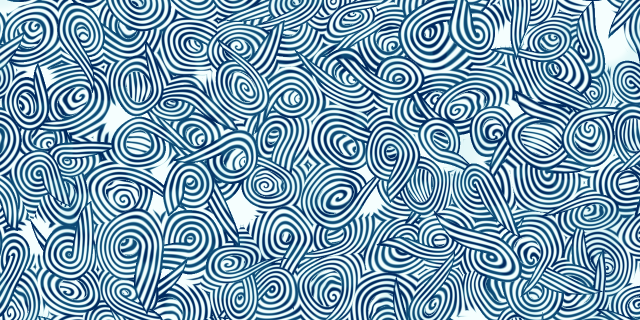
This pattern is drawn by a WebGL 1 fragment shader. Its source:

```glsl
precision highp float;
// Overlapping hand-inked swirls with striped rims and curling tails, blue on pale paper.

uniform vec2 u_resolution;

float hash(vec2 p) {
  vec3 q = fract(p.xyx * vec3(0.1031, 0.1030, 0.0973));
  q += dot(q, q.yzx + 33.33);
  return fract((q.x + q.y) * q.z);
}

float noise(vec2 p) {
  vec2 i = floor(p), f = fract(p);
  f = f * f * (3.0 - 2.0 * f);
  return mix(mix(hash(i), hash(i + vec2(1.0, 0.0)), f.x),
             mix(hash(i + vec2(0.0, 1.0)), hash(i + 1.0), f.x), f.y);
}

mat2 rotation(float a) {
  return mat2(cos(a), -sin(a), sin(a), cos(a));
}

// Ink of parallel strokes; the first one starts just inside q = 0.
float strokes(float q, float spacing, float thickness) {
  float d = abs(fract(q / spacing + 0.29) - 0.5);
  return smoothstep(-0.0026, 0.0026, (thickness - d) * spacing);
}

// Heart of a swirl: a spiral around a shifted eye, or a lens of leaf strokes.
float heartInk(vec2 v, float radius, float seed, float spacing) {
  float shift = 0.1 + 0.3 * fract(seed * 53.0);
  vec2 e = v - radius * shift * vec2(cos(seed * 40.0), sin(seed * 40.0));
  float thickness = 0.12 + 0.2 * noise(v * 30.0 + seed * 90.0);
  if (fract(seed * 17.0) < 0.7) {
    float arms = fract(seed * 29.0) < 0.7 ? 1.0 : 2.0;
    float turn = arms * atan(e.y, e.x) / 6.28318;
    float wobble = 0.012 * noise(v * 35.0 + seed * 50.0);
    return strokes(length(e) + wobble + spacing * 1.1 * turn, spacing * 1.1, thickness);
  }
  float bow = e.x / radius;
  return strokes(e.y * (1.0 + 0.9 * bow * bow) + 0.03 * bow * bow, spacing * 1.15, thickness);
}

// Ink of the topmost swirl at p, or of the strands where none covers it.
float sheetInk(vec2 p) {
  p += 0.036 * (vec2(noise(p * 8.0), noise(p * 8.0 + 40.0)) - 0.5);
  float thickness = 0.19 + 0.1 * noise(p * 24.0);
  float ink = 0.0;
  float top = -1.0;
  float nearest = -1.0;
  vec2 home = floor(p / 0.16);

  for (int j = -2; j <= 2; j++) {
    for (int i = -2; i <= 2; i++) {
      vec2 cell = home + vec2(float(i), float(j));
      float order = hash(cell + 3.7);
      if (order < top) continue;

      float seed = hash(cell + 61.3);
      float shape = hash(cell + 127.9);
      vec2 jitter = vec2(hash(cell + 11.1), hash(cell + 23.5)) - 0.5;
      vec2 v = rotation(seed * 6.28318) * (p - (cell + 0.5 + 0.75 * jitter) * 0.16);
      v.x *= shape < 0.5 ? -1.0 : 1.0;
      v.y *= 1.0 + 0.35 * fract(shape * 7.0);

      // Smaller swirls lie on top a little more often.
      float radius = 0.122 - 0.062 * mix(fract(shape * 13.0), order, 0.35);
      float spacing = 0.0165 + 0.0035 * fract(shape * 23.0);
      float rim = spacing * (2.0 + floor(2.6 * fract(seed * 11.0)));
      float inset = radius - length(v);

      // Tail: the rim leaves the circle and tapers along a parabola.
      float along = v.x / (0.12 + 0.1 * fract(seed * 37.0));
      float bend = -1.5 + 6.0 * fract(shape * 41.0);
      float tailInset = (radius - v.y - bend * v.x * v.x)
                      / sqrt(1.0 + 4.0 * bend * bend * v.x * v.x);
      float tailWidth = (rim + 0.4 * spacing) * (1.0 - along * along * along);
      bool onTail = along > 0.0 && along < 1.0 && tailInset > 0.0 && tailInset < tailWidth;

      if (onTail) {
        top = order;
        float edge = tailWidth - tailInset - 0.3 * spacing;
        ink = max(strokes(tailInset, spacing, thickness),
                  1.0 - smoothstep(-0.0026, 0.0026, edge));
      } else if (inset > 0.0) {
        top = order;
        ink = inset < rim + 0.55 * spacing
            ? strokes(inset, spacing, thickness)
            : heartInk(v, radius, seed, spacing);
      } else if (top < 0.0 && inset > nearest) {
        // Open ground: strands wrap the nearest swirl, leaving blank patches.
        nearest = inset;
        float presence = smoothstep(0.2, 0.36, noise(p * 8.0 + 31.0));
        ink = strokes(inset, spacing, mix(-0.2, thickness, presence));
      }
    }
  }
  return ink;
}

void main() {
  vec2 p = gl_FragCoord.xy / u_resolution.y;

  // Four samples per pixel smooth the overlaps.
  float ink = 0.0;
  for (int k = 0; k < 4; k++) {
    vec2 corner = vec2(mod(float(k), 2.0), floor(float(k) / 2.0)) - 0.5;
    ink += 0.25 * sheetInk(p + 0.5 * corner / u_resolution.y);
  }

  vec3 paper = mix(vec3(0.96, 0.998, 0.995), vec3(0.89, 0.97, 0.975),
                   smoothstep(0.65, 0.9, noise(p * 9.0 + 15.0)));
  vec3 blue = mix(vec3(0.05, 0.29, 0.46), vec3(0.0, 0.16, 0.37),
                  smoothstep(0.4, 0.65, noise(p * 24.0 + 70.0)));
  // Half tones lean towards cyan.
  gl_FragColor = vec4(mix(paper, blue, pow(vec3(ink), vec3(0.95, 1.12, 1.12))), 1.0);
}
```
